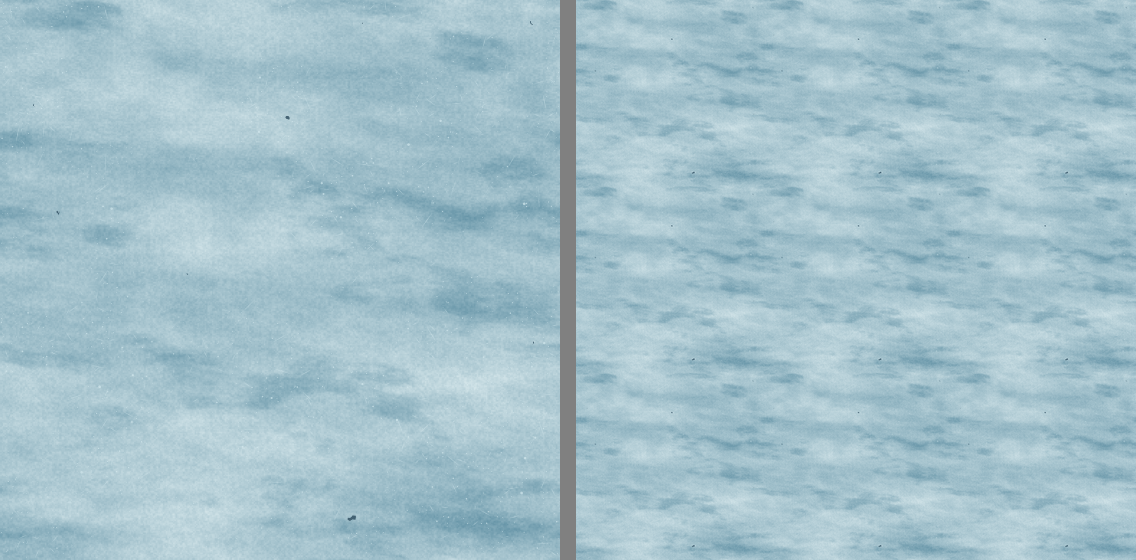
Left: one tile. Right: repeated 3 by 3.
Write a three.js fragment shader that draws this texture.

```glsl
// Pale blue weathered marble: cloudy streaks sinking gently to the right,
// from sheared value noise that wraps, with dark blotches, fine grain,
// light dust, thin scratches and a few dark chips scattered on top.

#define DEEP vec3(0.43, 0.605, 0.675)
#define PALE vec3(0.77, 0.855, 0.88)
#define CHIP vec3(0.20, 0.32, 0.39)
#define DUST vec3(0.84, 0.92, 0.94)
#define BASE_TONE 0.71
#define STREAK_CONTRAST 0.95
#define MOTTLE_CONTRAST 0.48
#define BLOTCH_DEPTH 0.55
#define GRAIN 0.155
#define WARP 0.03
#define SOFT 0.0011

varying vec2 vUv;

float hash(vec2 p, float seed) {
  return fract(sin(dot(p, vec2(127.1, 311.7)) + seed * 74.7) * 43758.5453);
}

// Lattice value; crossing the right edge moves it up by 'shift' rows.
float lattice(vec2 cell, vec2 period, float shift, float seed) {
  float wraps = floor((cell.x + 0.5) / period.x);
  cell -= wraps * vec2(period.x, shift);
  cell.y = floor(mod(cell.y + 0.5, period.y));
  return hash(cell, seed);
}

// Tiling value noise on a lattice slanted by 'shift' rows per width.
// A phase for each seed keeps the grid lines off the border.
float noise(vec2 uv, vec2 period, float shift, float seed) {
  vec2 phase = 0.25 + 0.5 * fract(seed * vec2(0.618, 0.755));
  vec2 p = uv * period + vec2(0.0, shift * uv.x) + phase;
  vec2 c = floor(p);
  vec2 f = p - c;
  f = f * f * f * (f * (f * 6.0 - 15.0) + 10.0);
  float a = lattice(c, period, shift, seed);
  float b = lattice(c + vec2(1.0, 0.0), period, shift, seed);
  float d = lattice(c + vec2(0.0, 1.0), period, shift, seed);
  float e = lattice(c + vec2(1.0, 1.0), period, shift, seed);
  return mix(mix(a, b, f.x), mix(d, e, f.x), f.y);
}

float fbm(vec2 uv, vec2 period, float shift, float seed) {
  float sum = 0.0, total = 0.0, weight = 1.0;
  for (int i = 0; i < 5; i++) {
    sum += weight * noise(uv, period, shift, seed + float(i));
    total += weight;
    weight *= 0.56;
    period *= 2.0;
    shift *= 2.0;
  }
  return sum / total;
}

// One round speck in some cells of an n by n grid; radii in canvas units.
float specks(vec2 uv, float n, float density, vec2 radii, float seed) {
  vec2 cell = mod(floor(uv * n), n);
  vec2 centre = 0.25 + 0.5 * vec2(hash(cell, seed), hash(cell, seed + 1.0));
  float size = mix(radii.x, radii.y, pow(hash(cell, seed + 2.0), 5.0));
  float d = length(fract(uv * n) - centre) / n;
  float present = step(hash(cell, seed + 3.0), density);
  return present * (1.0 - smoothstep(size - SOFT, size + SOFT, d));
}

// One hairline segment in some cells, turned at random.
float scratches(vec2 uv, float n, float density, float seed) {
  vec2 cell = mod(floor(uv * n), n);
  float angle = 3.14159 * hash(cell, seed);
  vec2 dir = vec2(cos(angle), sin(angle));
  vec2 offset = vec2(hash(cell, seed + 1.0), hash(cell, seed + 2.0)) - 0.5;
  vec2 p = fract(uv * n) - 0.5 - 0.3 * offset;
  float reach = mix(0.08, 0.32, hash(cell, seed + 3.0));
  float along = clamp(dot(p, dir), -reach, reach);
  float d = length(p - dir * along) / n;
  float fade = 1.0 - 0.7 * abs(along) / reach;
  float present = step(hash(cell, seed + 4.0), density);
  return present * fade * (1.0 - smoothstep(0.0, 1.5 * SOFT, d));
}

void main() {
  vec2 uv = vUv;

  // Cloudy streaks, bent by a broad warp
  vec2 bend = vec2(noise(uv, vec2(5.0), 0.0, 11.0), noise(uv, vec2(4.0, 6.0), 0.0, 12.0));
  vec2 bent = uv + WARP * (bend - 0.5) * vec2(2.0, 1.0);
  float mottle = fbm(bent, vec2(13.0, 21.0), 2.0, 21.0);
  float streak = fbm(bent, vec2(2.0, 9.0), 1.0, 31.0);
  float tone = BASE_TONE + STREAK_CONTRAST * (streak - 0.5) + MOTTLE_CONTRAST * (mottle - 0.5);

  // Ragged dark blotches
  float patches = fbm(bent, vec2(4.0, 14.0), 1.0, 43.0);
  float blotch = smoothstep(0.54, 0.92, patches + 0.6 * (mottle - 0.5));
  tone -= BLOTCH_DEPTH * blotch;

  // Fine grain
  float grain = noise(uv, vec2(227.0), 0.0, 51.0) + noise(uv, vec2(389.0), 0.0, 52.0);
  tone += GRAIN * (grain - 1.0);
  vec3 colour = mix(DEEP, PALE, tone);

  // Light dust and scratches, gathered in worn areas
  float worn = smoothstep(0.4, 0.75, noise(uv, vec2(7.0), 0.0, 61.0)) + 1.5 * blotch;
  float dust = specks(uv, 112.0, 0.16, vec2(0.0004, 0.0014), 71.0);
  dust = max(dust, specks(uv, 53.0, 0.10, vec2(0.0006, 0.0024), 81.0));
  float lines = max(scratches(uv, 19.0, 0.35, 91.0), scratches(uv, 37.0, 0.25, 101.0));
  float marks = max(0.65 * dust, 0.36 * lines);
  colour = mix(colour, DUST, marks * clamp(0.25 + worn, 0.0, 1.0));

  // Rare dark chips with broken outlines
  vec2 jag = vec2(noise(uv, vec2(150.0), 0.0, 111.0), noise(uv, vec2(150.0), 0.0, 112.0));
  float chips = specks(uv + 0.009 * (jag - 0.5), 7.0, 0.22, vec2(0.001, 0.006), 121.0);
  gl_FragColor = vec4(mix(colour, CHIP, 0.85 * chips), 1.0);
}
```
